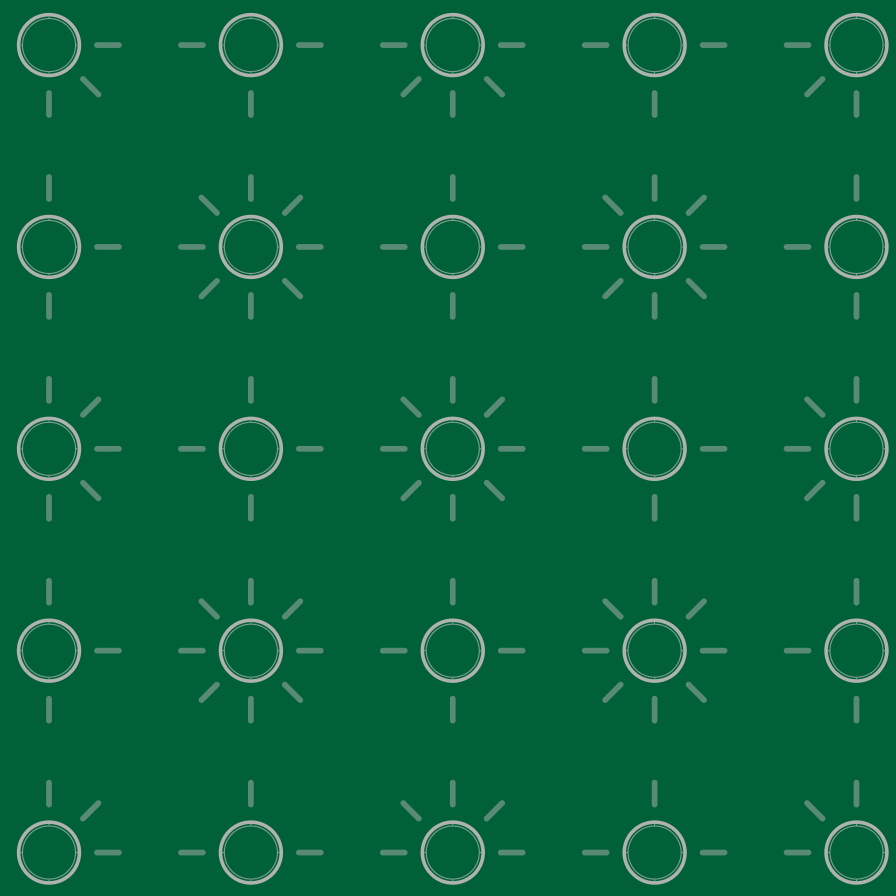
Write a WebGL 1 fragment shader that draws this pattern.

```glsl
precision highp float;
// A five by five lattice of double-lined rings on flat green.
// Each ring sends short round-capped rays toward its existing neighbours;
// a checkerboard rule adds the diagonal rays, and distances give the edges.

uniform vec2 u_resolution;

#define COUNT 5.0
#define PITCH 0.2253
#define FIRST_CENTER vec2(0.0547, 0.0485)
#define RING_RADIUS 0.0339
#define RING_HALF_WIDTH 0.0020
#define INNER_RADIUS 0.0296
#define INNER_HALF_WIDTH 0.0006
#define RAY_SPAN vec2(0.0536, 0.0780)
#define RAY_HALF_WIDTH 0.0032
#define GROUND_COLOR vec3(0.0, 0.38, 0.22)
#define RAY_COLOR vec3(0.35, 0.54, 0.46)
#define RING_COLOR vec3(0.69, 0.70, 0.69)

// Coverage of a shape from its signed distance, one pixel soft
float coverage(float dist, float pixel) {
  return clamp(0.5 - dist / pixel, 0.0, 1.0);
}

float ringDistance(vec2 p, float radius, float halfWidth) {
  return abs(length(p) - radius) - halfWidth;
}

// Capsule lying along a unit direction from the cell center
float rayDistance(vec2 p, vec2 dir) {
  float along = clamp(dot(p, dir), RAY_SPAN.x, RAY_SPAN.y);
  return length(p - dir * along) - RAY_HALF_WIDTH;
}

// Nearest ray among those whose neighbour lies inside the lattice
float raysDistance(vec2 p, vec2 cell) {
  float nearest = 1.0;
  float diagonalsOff = mod(cell.x + cell.y, 2.0);
  for (int i = 0; i < 8; i++) {
    float k = float(i);
    float angle = k * 0.785398;
    vec2 dir = vec2(cos(angle), sin(angle));
    vec2 neighbour = cell + floor(dir + 0.5);
    vec2 inside = step(-0.5, neighbour) * step(neighbour, vec2(COUNT - 0.5));
    bool hidden = mod(k, 2.0) * diagonalsOff > 0.5;
    if (inside.x * inside.y > 0.5 && !hidden) {
      nearest = min(nearest, rayDistance(p, dir));
    }
  }
  return nearest;
}

// Fine marks bridging the two ring lines at the four compass points
float tickDistance(vec2 p) {
  float across = min(abs(p.x), abs(p.y)) - INNER_HALF_WIDTH;
  float middle = 0.5 * (RING_RADIUS + INNER_RADIUS);
  float reach = 0.5 * (RING_RADIUS - INNER_RADIUS);
  return max(across, abs(length(p) - middle) - reach);
}

void main() {
  float pixel = 1.0 / u_resolution.y;
  vec2 uv = gl_FragCoord.xy * pixel;

  // Nearest lattice cell and position relative to its center
  vec2 lattice = (uv - FIRST_CENTER) / PITCH;
  vec2 cell = clamp(floor(lattice + 0.5), 0.0, COUNT - 1.0);
  vec2 p = (lattice - cell) * PITCH;

  // Rays, then the heavy ring, its fine inner line and ticks
  float rays = coverage(raysDistance(p, cell), pixel);
  float outer = coverage(ringDistance(p, RING_RADIUS, RING_HALF_WIDTH), pixel);
  float inner = coverage(ringDistance(p, INNER_RADIUS, INNER_HALF_WIDTH), pixel);
  float ticks = coverage(tickDistance(p), pixel);

  vec3 color = mix(GROUND_COLOR, RAY_COLOR, rays);
  color = mix(color, RING_COLOR, max(outer, 0.75 * max(inner, ticks)));
  gl_FragColor = vec4(color, 1.0);
}
```
